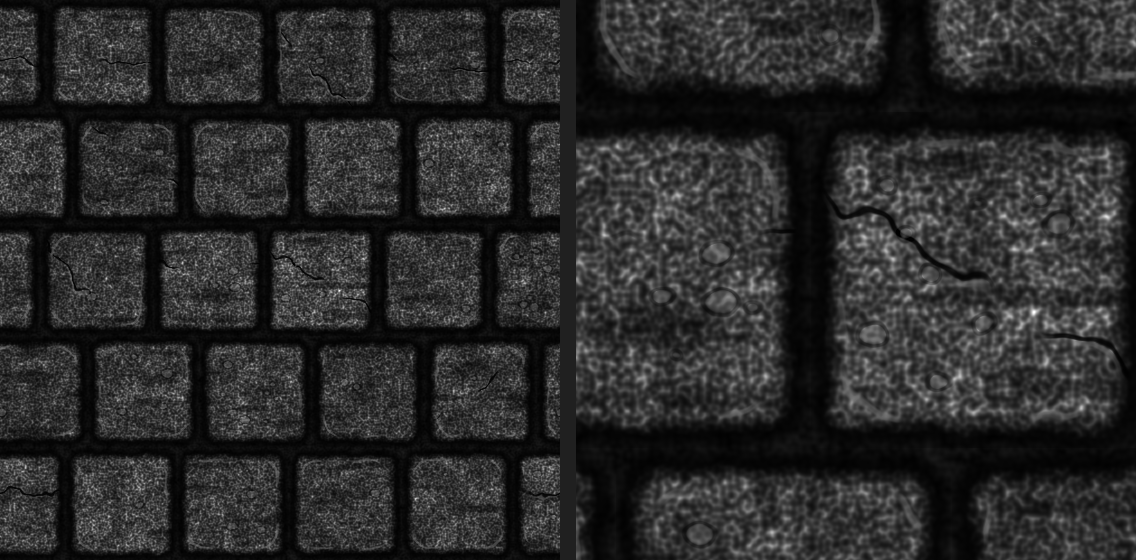
Left, the full canvas; right, a detail of the centre.
Write a WebGL 2 fragment shader that draws this texture.

```glsl
#version 300 es
precision highp float;
precision highp int;
// Dark cobbled wall: five shifted courses of five worn, grainy square stones.

uniform vec2 u_resolution;
out vec4 outColor;

const float COUNT = 5.0;
const float ROW_SHIFT[5] = float[5](0.58, 0.785, 0.365, 0.65, 0.408);
const vec3 MORTAR = vec3(0.05);
const vec3 STONE = vec3(0.225);
const vec3 CHIP = vec3(0.40);

vec3 hash3(vec3 p) {
  uvec3 v = uvec3(ivec3(p)) * 1664525u + 1013904223u;
  for (int i = 0; i < 2; i++) {
    v.x += v.y * v.z;
    v.y += v.z * v.x;
    v.z += v.x * v.y;
    v ^= v >> 16u;
  }
  return vec3(v & 65535u) / 65535.0;
}

float cornerSlope(vec2 cell, vec2 offset, vec2 period, float seed) {
  float angle = 6.2832 * hash3(vec3(mod(cell, period), seed)).x;
  return dot(vec2(cos(angle), sin(angle)), offset);
}

// Gradient noise that wraps around the canvas; freq holds whole numbers.
float noise(vec2 uv, vec2 freq, float seed) {
  vec2 p = uv * freq, i = floor(p), f = p - i;
  vec2 w = f * f * f * (f * (f * 6.0 - 15.0) + 10.0);
  vec2 e = vec2(1.0, 0.0);
  float low = mix(cornerSlope(i, f, freq, seed),
                  cornerSlope(i + e, f - e, freq, seed), w.x);
  float high = mix(cornerSlope(i + e.yx, f - e.yx, freq, seed),
                   cornerSlope(i + 1.0, f - 1.0, freq, seed), w.x);
  return mix(low, high, w.y);
}

float roundBox(vec2 p, vec2 halfSize, float radius) {
  vec2 q = abs(p) - halfSize + radius;
  return length(max(q, 0.0)) + min(max(q.x, q.y), 0.0) - radius;
}

// Soft band of the given half width around zero.
float band(float d, float width) {
  return 1.0 - smoothstep(0.3 * width, width, abs(d));
}

// Grain, blotches and horizontal weathering as a brightness factor.
float stoneGrain(vec2 uv) {
  float grain = 0.85 * noise(uv, vec2(130.0), 1.0)
              + 1.15 * noise(uv, vec2(250.0), 2.0);
  float blotch = 0.55 * noise(uv, vec2(22.0), 3.0)
               + 0.45 * noise(uv, vec2(55.0), 4.0);
  float streak = smoothstep(0.1, 0.5, noise(uv, vec2(9.0, 50.0), 5.0));
  return exp(grain + blotch) * (1.0 - 0.4 * streak);
}

// Light chips along the inner rim, strongest toward the corners.
float rimChips(vec2 q, vec2 uv, vec2 halfSize, float wobble) {
  float rim = roundBox(q, halfSize - 0.055, 0.17) + 0.9 * wobble;
  float corner = smoothstep(0.12, 0.3, min(abs(q.x), abs(q.y)));
  float broken = noise(uv, vec2(19.0), 6.0) + 0.25 * corner;
  return band(rim, 0.015) * smoothstep(0.17, 0.32, broken);
}

// Signed crack relief: dark fissure with a light lip below it.
float crack(vec2 q, vec2 uv, vec3 rnd) {
  float lean = 2.0 * rnd.y - 1.0;
  float angle = 1.1 * lean * lean * lean;
  vec2 p = mat2(cos(angle), -sin(angle), sin(angle), cos(angle)) * q;
  float d = p.y + 0.4 * (rnd.z - 0.5)
          + 0.10 * noise(uv, vec2(24.0), 7.0) + 0.03 * noise(uv, vec2(70.0), 8.0);
  float extent = smoothstep(-0.12, 0.12, noise(uv, vec2(13.0), 9.0));
  float lip = band(d + 0.016, 0.016) * smoothstep(-0.1, 0.2, noise(uv, vec2(17.0), 10.0));
  return step(rnd.x, 0.55) * extent * (0.75 * lip - 0.85 * band(d, 0.014));
}

// Small pale inclusions scattered over the stone, each with a dark foot.
float pebbles(vec2 q, vec2 id, float amount, float wobble) {
  float relief = 0.0;
  for (int i = 0; i < 12; i++) {
    vec3 rnd = hash3(vec3(id, 40 + i));
    vec2 offset = q - 0.66 * (rnd.xy - 0.5);
    float radius = mix(0.012, 0.036, rnd.z * rnd.z);
    float d = length(offset * vec2(0.85, 1.1)) - radius + wobble;
    float shown = step(float(i), 12.0 * amount * amount);
    relief += shown * (0.6 * (1.0 - smoothstep(-0.008, 0.006, d))
                     - 0.35 * band(d - 0.008, 0.01));
  }
  return clamp(relief, -0.4, 0.6);
}

void main() {
  vec2 uv = gl_FragCoord.xy / u_resolution;

  // Staggered grid of stones
  vec2 grid = uv * COUNT;
  int row = clamp(int(grid.y), 0, 4);
  grid.x -= ROW_SHIFT[row];
  vec2 id = mod(floor(grid), COUNT);
  vec3 rnd = hash3(vec3(id, 20.0));
  vec2 q = fract(grid) - 0.5 + 0.012 * (rnd.xy - 0.5);

  // Uneven outline
  float wobble = 0.022 * noise(uv, vec2(34.0), 11.0) + 0.012 * noise(uv, vec2(90.0), 12.0);
  vec2 halfSize = vec2(0.453) + 0.012 * (rnd.yz - 0.5);
  float edge = roundBox(q, halfSize, 0.10) + wobble;

  // Mortar, shadowed beside the stones
  float dust = 1.0 + 0.9 * noise(uv, vec2(60.0), 13.0) + 0.9 * noise(uv, vec2(220.0), 14.0);
  vec3 mortar = MORTAR * dust * mix(0.35, 1.15, smoothstep(0.0, 0.07, edge));

  // Stone face with its wear
  float grain = stoneGrain(uv);
  vec3 stone = STONE * grain * mix(0.82, 1.16, rnd.z);
  float relief = crack(q, uv, hash3(vec3(id, 30.0))) + pebbles(q, id, rnd.x, wobble);
  stone *= 1.0 + min(relief, 0.0);
  float light = max(relief, 0.8 * rimChips(q, uv, halfSize, wobble));
  stone = mix(stone, CHIP * mix(0.8, 1.1, clamp(grain - 0.5, 0.0, 1.0)), max(light, 0.0));
  stone *= mix(0.12, 1.0, smoothstep(0.0, 0.075, -edge));

  outColor = vec4(mix(stone, mortar, smoothstep(-0.012, 0.008, edge)), 1.0);
}
```
